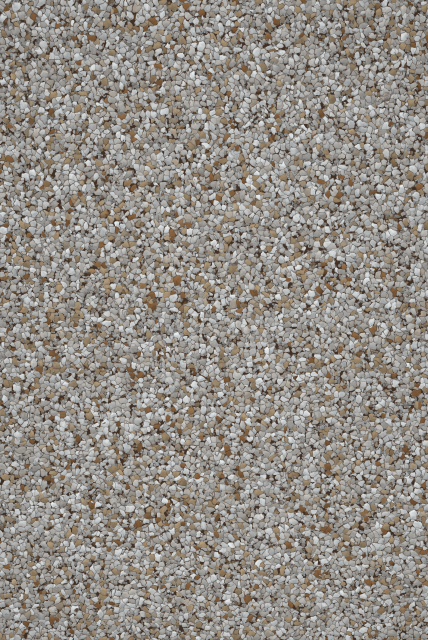
Write a Shadertoy shader that draws this texture.

```glsl
// Washed aggregate wall: pale angular stone chips lying over finer grit, with tan chips and dark gaps.
#define CHIPS 128.0
#define GRIT 205.0
#define SAMPLES 3
#define RIM_WIDTH 0.3
#define RELIEF 0.12
#define GRIT_SHADE 0.84
#define GAP_COLOR vec3(0.25, 0.185, 0.145)
#define WHITE_STONE vec3(0.735, 0.75, 0.755)
#define GREY_STONE vec3(0.64, 0.632, 0.615)
#define TAN_STONE vec3(0.58, 0.505, 0.40)
#define BROWN_STONE vec3(0.48, 0.345, 0.22)

vec4 hash4(vec2 p) {
    vec4 q = fract(p.xyxy * vec4(0.1031, 0.1030, 0.0973, 0.1099));
    q += dot(q, q.wzxy + 33.33);
    return fract((q.xxyz + q.yzzw) * q.zywx);
}

float noise(vec2 p) {
    vec2 i = floor(p), f = fract(p);
    f = f * f * (3.0 - 2.0 * f);
    return mix(mix(hash4(i).x, hash4(i + vec2(1, 0)).x, f.x),
               mix(hash4(i + vec2(0, 1)).x, hash4(i + vec2(1, 1)).x, f.x), f.y);
}

// Skewed, stretched hexagon norm: 1 on the rim of the chip
float chipNorm(vec2 v, vec4 shape) {
    float angle = 6.283 * shape.x;
    float c = cos(angle), s = sin(angle);
    v = mat2(c, -s, s, c) * v;
    v.y *= mix(1.0, 1.75, shape.y);
    v.x += 0.6 * (shape.w - 0.5) * v.y;
    vec2 a = abs(v);
    float hexagon = max(a.x, 0.5 * a.x + 0.87 * a.y);
    return mix(length(v), hexagon, 0.75) / mix(0.42, 0.92, shape.z);
}

vec3 stoneColor(vec4 pick) {
    vec3 col = mix(GREY_STONE, WHITE_STONE, smoothstep(0.4, 0.85, pick.x));
    col = mix(col, TAN_STONE, smoothstep(0.24, 0.12, pick.x));
    col = mix(col, BROWN_STONE, smoothstep(0.05, 0.025, pick.x));
    return col * mix(0.9, 1.1, pick.y);
}

// One bed of chips: colour in rgb, coverage in a
vec4 stoneBed(vec2 q, float seed, float presence) {
    q += 0.45 * (vec2(noise(q * 1.7 + seed), noise(q * 1.7 + seed + 57.0)) - 0.5);
    vec2 base = floor(q), bestCell = base, bestOffset = vec2(0);
    float nearest = 9.0, second = 9.0, inside = 9.0;

    // Higher chips push into lower ones, so outlines overlap
    for (int y = -1; y <= 1; y++)
    for (int x = -1; x <= 1; x++) {
        vec2 cell = base + vec2(x, y);
        vec4 place = hash4(cell + seed);
        if (place.w > presence) continue;
        vec2 offset = q - cell - 0.5 - 0.9 * (place.xy - 0.5);
        float d = chipNorm(offset, hash4(cell + seed + 211.0));
        float ranked = d + 0.45 * place.z;
        if (ranked < nearest) {
            second = nearest;
            nearest = ranked;
            inside = d;
            bestCell = cell;
            bestOffset = offset;
        } else {
            second = min(second, ranked);
        }
    }

    // Tilted facets with crevices of uneven depth
    vec4 pick = hash4(bestCell + seed + 401.0);
    vec2 lightDir = vec2(pick.z - 0.8, 1.3);
    float light = 1.0 + RELIEF * clamp(dot(bestOffset, lightDir), -1.0, 1.0);
    light += 0.14 * (noise(q * 3.0) - 0.5);
    float crevice = 1.0 - smoothstep(0.0, RIM_WIDTH, second - nearest);
    crevice *= mix(0.2, 0.95, noise(q * 0.9 + seed));
    vec3 col = mix(stoneColor(pick) * light, GAP_COLOR, crevice);
    return vec4(col, smoothstep(1.08, 0.86, inside));
}

vec3 aggregate(vec2 p) {
    // Stones get slightly finer toward the bottom
    vec2 q = vec2(p.x, p.y * (1.08 - 0.08 * p.y));
    vec4 grit = stoneBed(q * GRIT + 19.0, 73.0, 0.92);
    vec4 chips = stoneBed(q * CHIPS, 11.0, 0.88);
    float shade = GRIT_SHADE - 0.06 * p.y;
    vec3 floorCol = mix(GAP_COLOR, grit.rgb * shade, grit.a);
    return mix(floorCol, chips.rgb, chips.a);
}

void mainImage(out vec4 fragColor, in vec2 fragCoord) {
    vec3 col = vec3(0);
    for (int j = 0; j < SAMPLES; j++)
    for (int i = 0; i < SAMPLES; i++) {
        vec2 sub = (vec2(i, j) + 0.5) / float(SAMPLES) - 0.5;
        col += aggregate((fragCoord + sub) / iResolution.y);
    }
    col /= float(SAMPLES * SAMPLES);

    // Slight falloff toward the corners
    vec2 fromCentre = fragCoord / iResolution.xy - 0.5;
    col *= 1.03 - 0.16 * dot(fromCentre, fromCentre);
    fragColor = vec4(col, 1.0);
}
```
